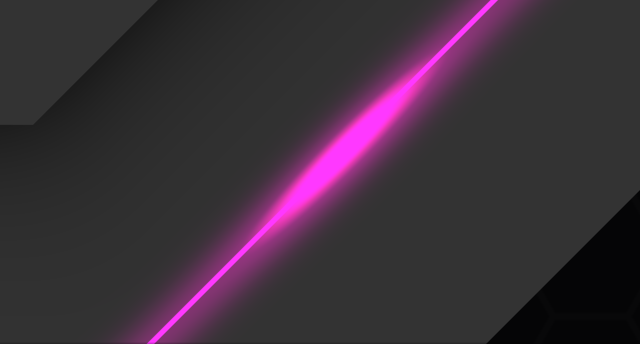
This background is drawn by a WebGL 1 fragment shader. Its source:

```glsl
precision highp float;
// Dark slanted panels crossed by a glowing magenta beam, with a faint hexagon mesh in one corner.
uniform vec2 u_resolution;

const float DIAG = 0.70711;
const vec3 PANEL = vec3(0.2);
const vec3 BACKDROP = vec3(0.018, 0.018, 0.022);
const vec3 GLOW = vec3(1.0, 0.22, 0.83);
const vec3 FRINGE = vec3(1.0, 0.23, 0.75);
const vec3 BEAM = vec3(1.0, 0.22, 1.0);

// Signed distance to the rising 45 degree line x - y = offset, positive to the lower right.
float diagonal(vec2 p, float offset) {
  return (p.x - p.y - offset) * DIAG;
}

// Antialiased coverage of the region where d is negative.
float fill(float d, float pixel) {
  return 1.0 - smoothstep(-0.5 * pixel, 0.5 * pixel, d);
}

float smoothMax(float a, float b, float k) {
  float h = max(k - abs(a - b), 0.0) / k;
  return max(a, b) + 0.25 * h * h * k;
}

float bell(float x, float width) {
  return exp(-x * x / (width * width));
}

// Signed distance to a flat-topped hexagon with the given side.
float hexagon(vec2 p, float side) {
  p = abs(p);
  return max(p.y, 0.86603 * p.x + 0.5 * p.y) - 0.86603 * side;
}

// Distance to the nearest edge of a honeycomb, from two interleaved lattices.
float honeycomb(vec2 p, float side) {
  vec2 cell = side * vec2(3.0, 1.73205);
  vec2 a = mod(p + 0.5 * cell, cell) - 0.5 * cell;
  vec2 b = mod(p, cell) - 0.5 * cell;
  return abs(min(hexagon(a, side), hexagon(b, side)));
}

// Wide panel, darkened by the shadow of the upper left plate.
vec3 shadedPanels(vec2 p, float pixel) {
  float below = 0.637 - p.y;
  float beside = diagonal(p, -0.541);
  float plate = fill(max(below, beside), pixel);
  float reach = max(smoothMax(below, beside, 0.15), 0.0);
  vec3 shaded = PANEL - 0.095 * exp(-reach / 0.2);
  return mix(shaded, PANEL, plate);
}

// Beam with a broad halo, a hot spindle and a thin solid line.
vec3 addBeam(vec3 color, vec2 p, float pixel) {
  float across = diagonal(p, 0.437);
  float along = dot(p - vec2(1.0, 0.563), vec2(DIAG));
  float halo = bell(across - 0.008, 0.077) * (0.36 + 0.42 * bell(along, 0.36));
  float spindle = length(vec2((across - 0.003) / 0.045, along / 0.36));
  color = mix(color, GLOW, halo);
  color = mix(color, FRINGE, 1.0 - smoothstep(0.6, 1.25, spindle));
  color = mix(color, BEAM, 1.0 - smoothstep(0.5, 0.9, spindle));
  return mix(color, BEAM, fill(abs(across) - 0.0077, pixel));
}

void main() {
  vec2 p = gl_FragCoord.xy / u_resolution.y;
  float pixel = 1.5 / u_resolution.y;

  vec3 color = addBeam(shadedPanels(p, pixel), p, pixel);

  // Lower right corner
  float mesh = 1.0 - smoothstep(0.004, 0.016, honeycomb(p - vec2(1.717, 0.268), 0.217));
  vec3 corner = BACKDROP + 0.014 * mesh;
  color = mix(color, corner, fill(-diagonal(p, 1.413), pixel));

  // Thin dim strip along the base
  color *= 1.0 - 0.2 * fill(p.y - 0.004, pixel);

  gl_FragColor = vec4(color, 1.0);
}
```
